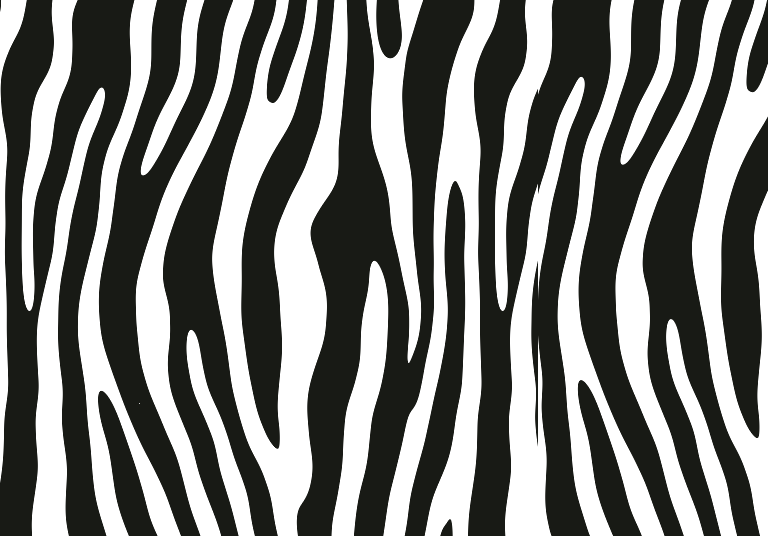
This pattern is drawn by a Shadertoy shader. Its source:

```glsl
// Zebra hide: wavy upright black stripes that fork and taper on white, with a tile seam.
const vec3 INK = vec3(0.093, 0.100, 0.082);
const vec3 PAPER = vec3(1.0);
const float TAU = 6.2831853;
const float TILE = 0.883;          // width of one repeat, in canvas heights
const float STRIPES = 10.0;        // stripes per repeat
const int FORKS = 12;              // stripe endings per repeat, even so the repeat closes
const float FORK_SQUASH = 0.34;    // below 1 lengthens the tapering ends
const float FORK_RADIUS = 0.026;   // roundness of the ends
const float BEND = 0.1;            // broad sideways sweep
const float BEND_RATE = 4.6;       // angle of the sweep per canvas height
const float BEND_HEIGHT = 0.46;    // height of its leftmost point
const float LEAN = 0.04;           // overall lean to the right
const float WOBBLE = 0.054;        // waves along the stripes
const float RIPPLE = 0.013;        // small waves along the edges
const float INK_BIAS = 0.18;       // share of black over white
const float WIDTH_VARIATION = 0.7;
const float SEAM_X = 1.004;
const vec2 SEAM_SHIFT = vec2(-0.012, -0.02);
const float EDGE_PIXELS = 0.8;

float hash(vec2 p) {
    return fract(sin(dot(p, vec2(127.1, 311.7))) * 43758.5453);
}

// Value noise that repeats after a whole number of cells in x.
float noise(vec2 p, float cells) {
    vec2 cell = floor(p), f = fract(p);
    f = f * f * f * (f * (f * 6.0 - 15.0) + 10.0);
    float x0 = mod(cell.x, cells), x1 = mod(cell.x + 1.0, cells);
    float low = mix(hash(vec2(x0, cell.y)), hash(vec2(x1, cell.y)), f.x);
    float high = mix(hash(vec2(x0, cell.y + 1.0)), hash(vec2(x1, cell.y + 1.0)), f.x);
    return mix(low, high, f.y);
}

// Sweeps the stripes sideways and adds two scales of waver.
vec2 warp(vec2 p) {
    float u = p.x / TILE;
    float sweep = 0.4 + 0.65 * sin(TAU * (u - 0.13));
    p.x += BEND * cos(BEND_RATE * (p.y - BEND_HEIGHT)) * sweep;
    p.x -= LEAN * p.y;
    p.x -= WOBBLE * (noise(vec2(u * 5.0, p.y * 5.0), 5.0) - 0.5);
    p.x -= RIPPLE * (noise(vec2(u * 9.0, p.y * 10.0 + 40.0), 9.0) - 0.5);
    return p;
}

// Positive inside black stripes.
float stripeField(vec2 p) {
    p = warp(p);
    float phase = TAU * STRIPES * p.x / TILE;
    float amplitude = 1.0;
    float bias = INK_BIAS + WIDTH_VARIATION
        * (noise(vec2(p.x / TILE * 10.0, p.y * 5.5 + 20.0), 10.0) - 0.5);

    // Each fork adds or removes one stripe above it.
    for (int i = 0; i < FORKS; i++) {
        float k = float(i);
        vec2 jitter = vec2(hash(vec2(k, 3.0)), hash(vec2(k, 8.0))) - 0.5;
        vec2 site = vec2(TILE * fract(k * 0.618), (k + 0.5) / float(FORKS));
        vec2 d = p - site - 0.05 * jitter;
        vec2 a = 0.5 * TAU / TILE * vec2(d.x, d.y * FORK_SQUASH);

        // Periodic vortex: the complex sine of the offset.
        vec2 vortex = vec2(sin(a.x) * cosh(a.y), cos(a.x) * sinh(a.y));
        float turn = mod(k, 2.0) < 0.5 ? 1.0 : -1.0;
        phase += turn * atan(vortex.y, vortex.x);

        // Round the core, closing either the black or the white stripe.
        float r = length(vortex) * TILE / (0.5 * TAU * FORK_RADIUS);
        float core = exp(-r * r);
        amplitude *= 1.0 - core;
        bias += core * (mod(floor(k / 2.0), 2.0) < 0.5 ? -0.6 : 0.35);
    }
    return amplitude * cos(phase) + bias;
}

void mainImage(out vec4 fragColor, in vec2 fragCoord) {
    float pixel = 1.0 / iResolution.y;
    vec2 p = fragCoord * pixel;

    // The next repeat sits slightly off register.
    if (p.x > SEAM_X) p += SEAM_SHIFT;

    // Edge width from the local slope of the field.
    float field = stripeField(p);
    vec2 slope = vec2(stripeField(p + vec2(pixel, 0.0)),
                      stripeField(p + vec2(0.0, pixel))) - field;
    float ink = clamp(0.5 + field / (EDGE_PIXELS * length(slope) + 1e-5), 0.0, 1.0);
    fragColor = vec4(mix(PAPER, INK, ink), 1.0);
}
```
